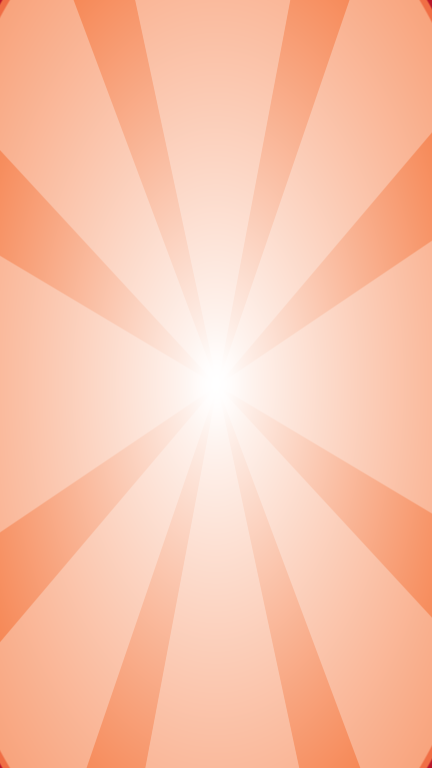
This background is drawn by a Shadertoy shader. Its source:

```glsl
// Soft sunburst: paired coral rays on a peach ground around a white core.
// The canvas is mapped to a square, so the radial fade and the ray angles
// stretch together; the rays are one folded quarter turn, repeated.

#define RAY_CENTER   vec2(0.007, -0.004)
#define RAY_TILT     0.805   // axis of each ray pair, radians
#define RAY_INNER    0.219   // offsets of the ray edges from that axis
#define RAY_OUTER    0.442
#define DISC_RADIUS  1.378
#define RIM_RADIUS   1.402
#define CORE_RADIUS  0.09
#define PEACH        vec3(0.980, 0.730, 0.615)
#define CORAL        vec3(0.970, 0.605, 0.440)
#define RIM_ORANGE   vec3(0.940, 0.430, 0.270)
#define CORNER_RED   vec3(0.720, 0.090, 0.160)

const float QUARTER_TURN = 1.5707963;

// Coverage of the coral rays, with edges about one pixel wide.
float rayMask(vec2 p, float pixel) {
    float angle = mod(atan(p.y, p.x), QUARTER_TURN);
    float offset = abs(angle - RAY_TILT);
    float halfWidth = 0.5 * (RAY_OUTER - RAY_INNER);
    float edge = abs(offset - 0.5 * (RAY_OUTER + RAY_INNER)) - halfWidth;
    float dist = edge * length(p);
    return 1.0 - smoothstep(-0.6 * pixel, 0.6 * pixel, dist);
}

void mainImage(out vec4 fragColor, in vec2 fragCoord) {
    vec2 p = 2.0 * fragCoord / iResolution.xy - 1.0;
    float pixel = 2.0 / min(iResolution.x, iResolution.y);
    float radius = length(p);

    // Rays and ground share one fade from white to full colour.
    vec3 tint = mix(PEACH, CORAL, rayMask(p - RAY_CENTER, pixel));
    float fade = radius * (1.1 - 0.1 * radius);
    vec3 color = mix(vec3(1.0), tint, fade);

    // White core glow.
    float core = radius / CORE_RADIUS;
    color = mix(color, vec3(1.0), 0.8 * exp(-core * core));

    // Thin orange rim and red tips in the corners, shifted slightly left.
    float rimRadius = length(p + vec2(0.006, 0.0));
    color = mix(color, RIM_ORANGE, smoothstep(-pixel, pixel, rimRadius - DISC_RADIUS));
    color = mix(color, CORNER_RED, smoothstep(-pixel, pixel, rimRadius - RIM_RADIUS));

    fragColor = vec4(color, 1.0);
}
```
